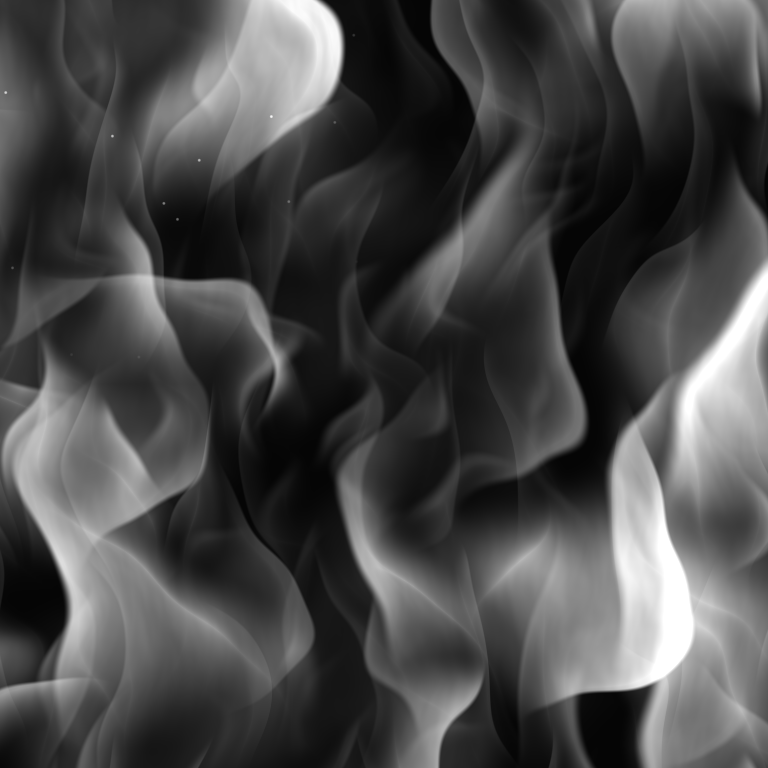
Give the GLSL for this texture, as a WebGL 1 fragment shader.

```glsl
precision highp float;
// Grey flames and smoke on black: bent, tapering sheets with one crisp bright rim
// and one soft side, scattered in jittered cells at several sizes over a sine-warped
// plane; they overlap like thin veils, with faint haze, fibres and a few sparks.

uniform vec2 u_resolution;

#define SEED 3.7
#define LARGE_CELLS 2.4
#define VEIL_CELLS 3.1
#define MIDDLE_CELLS 5.0
#define SMALL_CELLS 8.0
#define WARP 0.022
#define TILT 0.7
#define RIM_WIDTH 0.05
#define HAZE 0.17
#define FIBRE 0.10
#define BLACK_LEVEL 0.02
#define GAIN 1.12

float hash(vec2 p) {
    return fract(sin(dot(p, vec2(127.1, 311.7)) + SEED) * 43758.545);
}

vec2 hash2(vec2 p) {
    return vec2(hash(p), hash(p + 19.3));
}

mat2 rotation(float angle) {
    float c = cos(angle), s = sin(angle);
    return mat2(c, s, -s, c);
}

// Bends the plane with layered, turned sines.
vec2 warp(vec2 p) {
    float amount = WARP;
    float frequency = 8.0;
    for (int i = 0; i < 4; i++) {
        p += amount * sin(frequency * p.yx + vec2(SEED, 1.9 * SEED));
        p = rotation(0.35) * (p - 0.5) + 0.5;
        amount *= 0.5;
        frequency *= 1.9;
    }
    return rotation(-1.4) * (p - 0.5) + 0.5;
}

// Smooth field of layered sines, about -1 to 1.
float billow(vec2 p) {
    float sum = 0.0;
    float weight = 0.5;
    for (int i = 0; i < 4; i++) {
        sum += weight * sin(p.x + 1.3 * sin(p.y)) * cos(0.8 * p.y + SEED);
        p = rotation(0.9) * p * 1.8 + 2.1;
        weight *= 0.55;
    }
    return sum;
}

// One sheet around the origin, in cell units.
float sheet(vec2 q, vec2 id, float blur) {
    vec2 form = hash2(id + 41.0);
    vec2 look = hash2(id + 73.0);
    float phase = 6.283 * look.x;
    float side = look.y < 0.5 ? -1.0 : 1.0;
    float halfLength = mix(0.55, 0.85, form.x);
    float width = mix(0.2, 0.48, form.y);

    q = rotation(TILT * (2.0 * hash(id + 7.0) - 1.0)) * q;
    q.x += (look.x - 0.5) * q.y * q.y + 0.1 * sin(4.5 * q.y + phase);
    float rise = clamp(0.5 + 0.5 * q.y / halfLength, 0.0, 1.0);
    float halfWidth = width * pow(1.0 - rise, 0.6) * (1.0 + 0.25 * sin(8.0 * rise + phase));

    float crispGap = halfWidth - side * q.x;
    float softGap = halfWidth + side * q.x;
    float crisp = mix(0.02, 0.09, form.x * form.x) + blur;
    float body = smoothstep(0.0, crisp, crispGap)
               * smoothstep(0.0, width * 0.8 + blur, softGap);
    float fade = smoothstep(0.0, 0.4, rise) * smoothstep(1.0, 0.85, rise);

    // Brightness: thin rim, broad falloff behind it, and narrow creases.
    float depth = max(crispGap - crisp, 0.0);
    float rim = 0.3 * exp(-depth / RIM_WIDTH) + 0.35 * exp(-depth / (5.0 * RIM_WIDTH));
    float fold = 1.0 - abs(sin(2.6 * q.x / width + 3.0 * q.y + phase));
    float glow = 0.36 + rim + 0.15 * fold + 0.2 * pow(fold, 7.0);
    return body * fade * min(glow, 0.97) * mix(0.32, 1.0, hash(id + 97.0));
}

// Sheets from the nine nearest cells, joined like overlapping light.
float sheets(vec2 p, float cells, float blur) {
    p *= cells;
    vec2 home = floor(p);
    float dark = 1.0;
    for (int y = -1; y <= 1; y++) {
        for (int x = -1; x <= 1; x++) {
            vec2 id = home + vec2(float(x), float(y));
            vec2 centre = id + 0.2 + 0.6 * hash2(id + cells);
            dark *= 1.0 - sheet(p - centre, id + 5.0 * cells, blur);
        }
    }
    return 1.0 - dark;
}

float sparks(vec2 p) {
    vec2 id = floor(p * 36.0);
    vec2 offset = fract(p * 36.0) - 0.25 - 0.5 * hash2(id);
    return step(0.95, hash(id + 3.0)) * smoothstep(0.1, 0.02, length(offset));
}

void main() {
    vec2 uv = gl_FragCoord.xy / min(u_resolution.x, u_resolution.y);
    vec2 p = warp(uv);
    float cloud = billow(p * 6.0);

    // A dark hollow runs from the left edge to the centre.
    vec2 fromHollow = uv - vec2(clamp(uv.x, 0.0, 0.55), 0.5);
    float open = smoothstep(0.02, 0.25, length(fromHollow) + 0.08 * cloud);

    // Broad sheets keep outside the hollow; small blurred ones dwell in it.
    float large = sheets(p, LARGE_CELLS, 0.0) * mix(0.12, 1.0, open);
    float veil = sheets(p + 0.53, VEIL_CELLS, 0.0) * mix(0.12, 0.62, open);
    float middle = sheets(p + 0.37, MIDDLE_CELLS, 0.02) * smoothstep(-0.15, 0.4, cloud) * 0.55;
    float small = sheets(p + 0.71, SMALL_CELLS, 0.1) * (1.0 - 0.8 * open) * 0.28;
    float wisps = sheets(p * vec2(1.9, 0.8) + 0.19, MIDDLE_CELLS, 0.0) * 0.16;
    float light = 1.0 - (1.0 - large) * (1.0 - veil) * (1.0 - middle)
                      * (1.0 - small) * (1.0 - wisps);

    // Haze drifts over the gaps; fine upright fibres grain the light.
    light += (1.0 - light) * HAZE * smoothstep(0.0, 0.8, billow(p * 4.0 + 8.0));
    light *= 1.0 + FIBRE * billow(p * vec2(60.0, 22.0));
    light += 0.4 * sparks(uv) * smoothstep(0.45, 0.1, length(uv - vec2(0.15, 0.9)));

    gl_FragColor = vec4(vec3(clamp(BLACK_LEVEL + GAIN * light, 0.0, 1.0)), 1.0);
}
```
